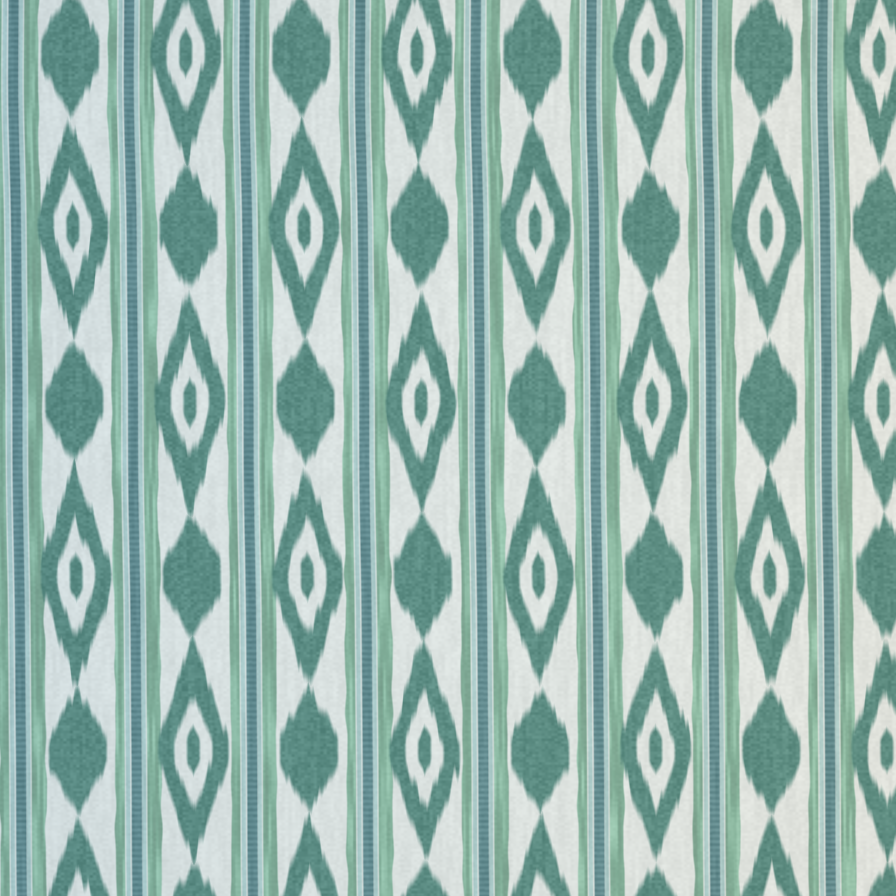
This pattern is drawn by a Shadertoy shader. Its source:

```glsl
#define PITCH 0.129              // column spacing, in canvas widths
#define REPEAT 3.017             // motif repeat height, in pitches
#define ORIGIN vec2(0.078, 0.254) // centre of the first large diamond
#define LEAN 0.010               // slight skew of the cloth
#define FRAY 0.20                // vertical raggedness of dyed threads
#define CLOTH vec3(0.875, 0.895, 0.89)
#define TEAL vec3(0.35, 0.545, 0.51)
#define GREEN vec3(0.49, 0.68, 0.59)
#define BLUE vec3(0.39, 0.55, 0.57)
#define PALE vec3(0.68, 0.80, 0.80)

float hash(vec2 p) {
    return fract(sin(dot(p, vec2(127.1, 311.7))) * 43758.5453);
}

float noise(vec2 p) {
    vec2 i = floor(p), f = fract(p);
    f = f * f * (3.0 - 2.0 * f);
    return mix(mix(hash(i), hash(i + vec2(1, 0)), f.x),
               mix(hash(i + vec2(0, 1)), hash(i + vec2(1, 1)), f.x), f.y);
}

// Soft vertical band between two stripe coordinates
float band(float s, float a, float b, float soft) {
    return smoothstep(a - soft, a + soft, s) * (1.0 - smoothstep(b - soft, b + soft, s));
}

// Per-thread offset, different on the upper and lower half of each motif
float threadShift(float x, float seed) {
    float coarse = noise(vec2(x * 24.0, seed * 7.0));
    float fine = noise(vec2(x * 46.0 + 9.0, seed * 7.0 + 3.0));
    return 0.6 * coarse + 0.4 * fine - 0.5;
}

// Diamond of half size.xy, with blunt sides of half height size.z
float ikatDiamond(vec2 p, vec3 size, float fray, float seed, float px) {
    float shift = threadShift(p.x, seed + (p.y < 0.0 ? 0.0 : 31.0));
    float reach = mix(size.y, size.z, abs(p.x) / size.x) + fray * shift;
    float soft = 0.025 + 0.2 * fray + px;
    float ends = smoothstep(-soft, soft, reach - abs(p.y));
    float sides = 1.0 - smoothstep(-0.012 - px, 0.012 + px, abs(p.x) - size.x);
    return ends * sides;
}

void mainImage(out vec4 fragColor, in vec2 fragCoord) {
    vec2 uv = fragCoord / iResolution.xy;
    float px = 0.5 / (iResolution.x * PITCH);
    vec2 cloth = vec2(uv.x, 1.0 - uv.y);
    vec2 p = (cloth - ORIGIN - vec2(LEAN * cloth.y, 0.0)) / PITCH;
    p.x += 0.02 * (noise(vec2(3.0, p.y * 0.9)) - 0.5);

    float column = round(p.x);
    float x = p.x - column;
    float s = fract(p.x);
    float group = floor(p.x);

    // Base cloth with faint lengthwise threads
    vec3 color = CLOTH + 0.035 * (noise(vec2(p.x * 30.0, p.y * 4.0)) - 0.5);

    // Stripe group, with edges wandering along the warp
    float soft = 0.006 + px;
    float wander = 0.022 * (noise(vec2(group * 5.0, p.y * 5.0)) - 0.5);
    float streak = noise(vec2(p.x * 38.0, p.y * 2.5)) - 0.5;
    vec3 greenYarn = GREEN + 0.24 * streak;
    float greens = band(s, 0.325 + wander, 0.405, soft)
                 + band(s, 0.600, 0.722 - wander, soft);
    float pales = band(s, 0.415, 0.452, soft) + band(s, 0.553, 0.590, soft);
    float rib = sin(6.28318 * p.y * 20.0);
    vec3 blueYarn = BLUE + 0.03 * rib + 0.05 * streak;
    color = mix(color, greenYarn, greens * (0.92 + 0.3 * min(streak, 0.0)));
    color = mix(color, PALE + 0.06 * streak, pales);
    color = mix(color, blueYarn, band(s, 0.464, 0.553, soft));

    // Alternating large and small diamonds, staggered by half a repeat
    float v = p.y * PITCH / (REPEAT * PITCH) + 0.5 * column;
    float k = round(v), m = floor(v);
    vec2 q = vec2(x, (v - k) * REPEAT);
    vec2 r = vec2(x, (v - m - 0.5) * REPEAT);
    float seed = hash(vec2(column, k)) * 50.0;
    float smallSeed = hash(vec2(column + 20.0, m)) * 50.0;

    float large = ikatDiamond(q, vec3(0.305, 0.96, 0.10), FRAY, seed, px);
    float hollow = ikatDiamond(q, vec3(0.165, 0.50, 0.09), FRAY * 0.9, seed + 5.0, px);
    float core = ikatDiamond(q, vec3(0.055, 0.20, 0.11), FRAY * 0.3, seed + 11.0, px);
    float small = ikatDiamond(r, vec3(0.25, 0.54, 0.13), FRAY * 0.75, smallSeed, px);
    float dye = max(max(large * (1.0 - hollow), core), small);

    float grain = noise(p * vec2(36.0, 44.0)) - 0.5;
    color = mix(color, TEAL + 0.04 * streak + 0.05 * grain, dye * 0.97);

    // Weave grain and light: cooler at the left, warmer at the right
    color += 0.035 * grain;
    color *= mix(vec3(0.95, 0.98, 0.995), vec3(1.025, 1.01, 0.985), uv.x);
    color *= 1.0 - 0.05 * dot(uv - 0.5, uv - 0.5);
    fragColor = vec4(clamp(color, 0.0, 1.0), 1.0);
}
```
